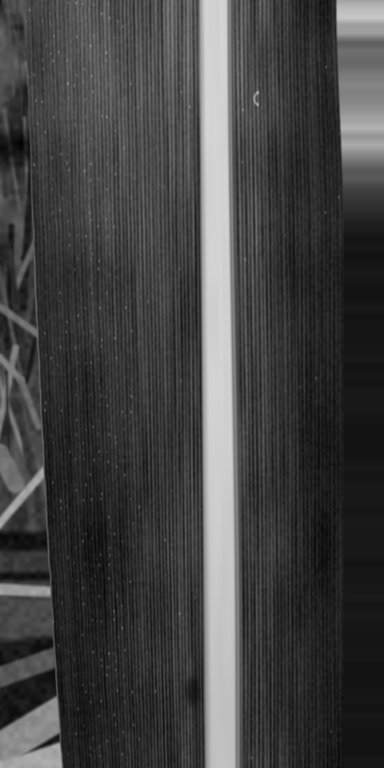
A Shadertoy shader for this texture:

```glsl
// A broad grey leaf with a pale midrib, fine lengthwise fibres and specks,
// between blurred grass on the left and a streaked backdrop on the right.
// Edges are curves of height; fibres and grass come from hash-based noise.
#define FIBRE_DENSITY 100.0
#define FIBRE_CONTRAST 0.13
#define MOTTLE 0.055
#define RIB_TONE 0.82
#define SPECK_GRID 48.0
#define SPECK_GAIN 0.17
#define GRASS_BLADES 30
#define GRASS_SOFTNESS 0.008

const float TAU = 6.2831853;

float hash(vec2 p) {
    vec3 q = fract(vec3(p.xyx) * 0.1031);
    q += dot(q, q.yzx + 33.33);
    return fract((q.x + q.y) * q.z);
}

float noise(vec2 p) {
    vec2 i = floor(p), f = fract(p);
    f = f * f * (3.0 - 2.0 * f);
    return mix(mix(hash(i), hash(i + vec2(1, 0)), f.x),
               mix(hash(i + vec2(0, 1)), hash(i + vec2(1, 1)), f.x), f.y);
}

float segmentDistance(vec2 p, vec2 a, vec2 b) {
    vec2 ab = b - a;
    return length(p - a - ab * clamp(dot(p - a, ab) / dot(ab, ab), 0.0, 1.0));
}

void blade(inout float tone, vec2 p, vec2 a, vec2 b, float width, float shade) {
    float d = segmentDistance(p, a, b) - width;
    tone = mix(tone, shade, 1.0 - smoothstep(-GRASS_SOFTNESS, GRASS_SOFTNESS * 0.6, d));
}

float band(float y, float top, float bottom, float soft) {
    return smoothstep(top - soft, top + soft, y) * (1.0 - smoothstep(bottom - soft, bottom + soft, y));
}

// Blurred grass beyond the left margin
float grass(vec2 p) {
    float tone = 0.08 + 0.3 * noise(p * vec2(22.0, 12.0));
    for (int i = 0; i < GRASS_BLADES; i++) {
        float k = float(i);
        vec2 a = vec2(hash(vec2(k, 3.0)) * 0.12, 1.28 * (k + 0.5) / float(GRASS_BLADES));
        vec2 reach = vec2(hash(vec2(k, 7.0)) - 0.5, 0.7 + hash(vec2(k, 9.0))) * 0.12;
        blade(tone, p, a - reach, a + reach, 0.004 + 0.008 * hash(vec2(k, 5.0)),
              0.1 + 0.4 * hash(vec2(k, 13.0)));
    }
    tone *= 1.0 - 0.65 * band(p.y, 0.35, 0.42, 0.03);
    // Bent stalk and crossing diagonal blades
    blade(tone, p, vec2(0.0, 0.8), vec2(0.1, 0.87), 0.011, 0.43);
    blade(tone, p, vec2(0.0, 0.93), vec2(0.055, 0.99), 0.01, 0.5);
    blade(tone, p, vec2(0.055, 0.99), vec2(0.1, 1.11), 0.01, 0.42);
    blade(tone, p, vec2(0.0, 1.18), vec2(0.04, 1.26), 0.025, 0.45);
    blade(tone, p, vec2(-0.02, 1.385), vec2(0.13, 1.21), 0.012, 0.65);
    // Horizontal layers, then broad pale blades at the foot
    tone = mix(tone, 0.07, band(p.y, 1.385, 1.515, 0.012));
    tone = mix(tone, 0.22, band(p.y, 1.435, 1.49, 0.01));
    tone = mix(tone, 0.62, band(p.y - 0.06 * p.x, 1.52, 1.55, 0.006));
    tone = mix(tone, 0.28, band(p.y, 1.555, 1.66, 0.012));
    tone = mix(tone, 0.09, band(p.y, 1.665, 2.1, 0.015));
    blade(tone, p, vec2(-0.02, 1.77), vec2(0.15, 1.71), 0.028, 0.34);
    blade(tone, p, vec2(-0.03, 1.97), vec2(0.17, 1.85), 0.045, 0.55);
    blade(tone, p, vec2(0.0, 2.02), vec2(0.18, 1.96), 0.035, 0.65);
    return tone + 0.08 * (noise(p * 70.0) - 0.5);
}

// Horizontal streaks beyond the right margin: pale above, dark below
float backdrop(float y) {
    float pale = 0.48 + 0.2 * band(y, 0.0, 0.09, 0.03) - 0.08 * band(y, 0.1, 0.18, 0.02)
               + 0.12 * band(y, 0.27, 0.4, 0.05);
    float tone = mix(pale, 0.24, smoothstep(0.38, 0.52, y));
    tone = mix(tone, 0.085, smoothstep(0.5, 0.62, y));
    return tone * (0.85 + 0.3 * noise(vec2(2.0, y * 45.0)));
}

void mainImage(out vec4 fragColor, in vec2 fragCoord) {
    vec2 p = fragCoord / iResolution.xy;
    p = vec2(p.x, 2.0 - 2.0 * p.y);
    float px = 1.0 / iResolution.x, t = p.y * 0.5;

    // Margins of leaf and midrib at this height
    float leafL = 0.066 + 0.05 * t + 0.045 * t * t + 0.002 * (noise(vec2(p.y * 30.0, 1.0)) - 0.5);
    float leafR = 0.876 + 0.018 * smoothstep(0.0, 0.3, t);
    float ribL = 0.517 + 0.016 * t;
    float ribR = 0.607 + 0.022 * smoothstep(0.0, 0.9, t);
    bool leftSide = p.x < 0.5 * (ribL + ribR);
    float across = leftSide ? (ribL - p.x) / (ribL - leafL) : (p.x - ribR) / (leafR - ribR);
    across = clamp(across, 0.0, 1.0);
    float along = across * (leftSide ? 0.44 : -0.27);

    // Blade shading, broad columns and fine fibres
    float fall = smoothstep(0.05, 1.35, p.y);
    float leaf = leftSide
        ? mix(0.32, mix(0.22, 0.115, smoothstep(0.1, 0.75, across)), fall) - 0.07 * smoothstep(0.7, 1.0, across) * (1.0 - fall)
        : mix(mix(0.32, 0.23, fall), mix(0.15, 0.1, fall), smoothstep(0.0, 0.85, across));
    leaf += MOTTLE * (noise(vec2(along * 38.0 + 20.0, p.y * 1.5)) - 0.5);
    leaf += MOTTLE * (noise(p * vec2(13.0, 7.0)) - 0.5);
    float fibre = 0.5 * cos(TAU * along * FIBRE_DENSITY + 2.0 * noise(vec2(along * 30.0, p.y * 2.0)));
    fibre += 1.3 * (noise(vec2(along * 170.0 + 90.0, p.y * 5.0)) - 0.5);
    leaf += FIBRE_CONTRAST * fibre * mix(1.0, 0.4, across) * (0.45 + 1.8 * leaf);
    leaf += 0.05 * (noise(p * vec2(190.0, 110.0)) - 0.5);

    // Scattered pale specks, densest on the outer left
    vec2 cell = floor(p * SPECK_GRID), offset = fract(p * SPECK_GRID) - 0.5;
    vec2 jitter = vec2(hash(cell + 11.0), hash(cell + 37.0)) * 0.5 - 0.25;
    float chance = leftSide ? 0.04 + 0.38 * band(across, 0.45, 0.95, 0.12) : 0.012;
    float speck = 1.0 - smoothstep(0.04, 0.2, length((offset - jitter) * vec2(1.0, 0.65)));
    leaf += SPECK_GAIN * speck * step(hash(cell + 71.0), chance) * hash(cell + 5.0);
    leaf *= 1.0 - 0.5 * (1.0 - smoothstep(0.4, 1.2, length((p - vec2(0.502, 1.802)) / vec2(0.022, 0.045))));
    float hook = abs(length((p - vec2(0.673, 0.257)) / vec2(0.8, 1.2)) - 0.013);
    leaf += 0.3 * (1.0 - smoothstep(0.001, 0.006, hook)) * step(p.x, 0.675);

    // Pale midrib with a grooved grey right flank
    float r = (p.x - ribL) / (ribR - ribL);
    float rib = RIB_TONE - 0.07 * smoothstep(0.9, 2.0, p.y) + 0.03 * (noise(vec2(r * 9.0, p.y * 6.0)) - 0.5);
    rib *= mix(0.72, 1.0, smoothstep(0.0, 0.22, r));
    rib = mix(rib, 0.43 + 0.08 * cos(r * 55.0), smoothstep(0.77, 0.92, r));
    float ribMask = smoothstep(-0.004, 0.006, p.x - ribL) * smoothstep(-0.005, 0.005, ribR - p.x);
    leaf *= 1.0 - 0.35 * exp(-across * 45.0);
    leaf = mix(leaf, rib, ribMask);

    // Lit rims and final layering
    leaf += 0.25 * (1.0 - smoothstep(0.0, 0.007, p.x - leafL)) * smoothstep(0.2, 0.8, p.y);
    float tone = leftSide ? grass(p) : backdrop(p.y);
    float leafMask = smoothstep(-px, px, p.x - leafL) * smoothstep(-1.5 * px, 1.5 * px, leafR - p.x);
    tone = mix(tone, leaf, leafMask);
    fragColor = vec4(vec3(clamp(tone, 0.0, 1.0)), 1.0);
}
```
